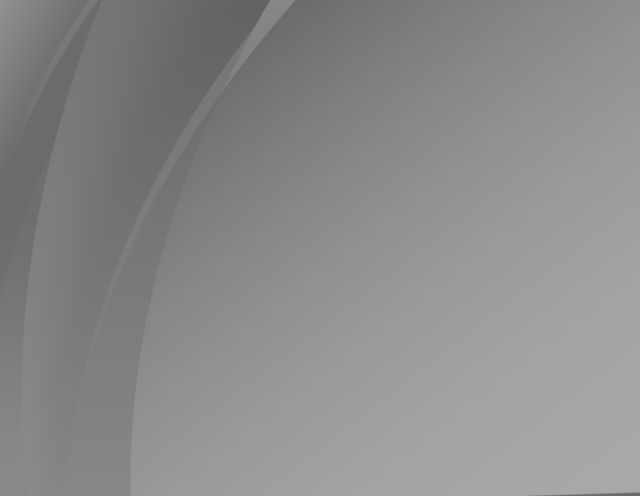
Reproduce this background procedurally as a Shadertoy shader.

```glsl
// Grey abstract background: sweeping curved sheets on the left, a diagonal glow on the right.

// Horizontal place of a curved edge at depth v, as a cubic in v.
float edgeAt(float v, vec4 k) {
    return k.x + v * (k.y + v * (k.z + v * k.w));
}

// Smooth coverage of the area to the right of an edge.
float rightOf(float x, float edge, float soft) {
    return smoothstep(-soft, soft, x - edge);
}

// Broad sheet: brightens diagonally toward the lower right.
float fieldTone(vec2 p) {
    float t = p.x + p.y - 0.5;
    return 0.43 + 0.30 * t - 0.098 * t * t;
}

// Left sheet: light at its left edge, shaded beneath the ribbon.
float panelTone(float v, float across) {
    float lit = 0.455 + 0.09 * v;
    float shaded = 0.385 + 0.14 * v;
    return mix(lit, shaded, smoothstep(0.0, 0.85, across));
}

void mainImage(out vec4 fragColor, in vec2 fragCoord) {
    vec2 p = fragCoord / iResolution.xy;
    p.y = 1.0 - p.y; // depth runs downward from the top
    float v = p.y;
    float soft = 0.9 / iResolution.x;

    // Curved edges, from left to right
    float outerEdge = edgeAt(min(v, 0.55), vec4(0.138, -0.527, 0.443, 0.0));
    float creaseEdge = edgeAt(v, vec4(0.223, -0.570, 0.335, 0.0));
    float panelEdge = edgeAt(v, vec4(0.159, -0.3125, 0.195, 0.0));
    float foldEdge = edgeAt(v, vec4(0.462, -0.686, 0.359, -0.035));
    float ribbonEdge = foldEdge - 0.031 * pow(max(1.0 - v, 0.0), 1.6);
    float fieldEdge = edgeAt(v, vec4(0.422, -0.447, 0.229, 0.0));

    // Far left corner and its narrow strip
    float tone = 0.57 - p.x - 0.4 * v;
    float strip = 0.42 + 0.10 * smoothstep(0.4, 1.0, v);
    strip += 0.015 * rightOf(p.x, creaseEdge, soft);
    float glintWidth = 0.014 * max(1.0 - 2.5 * v, 0.0) + 0.002;
    float glint = 1.0 - rightOf(p.x, outerEdge + glintWidth, soft);
    strip += 0.05 * glint * (1.0 - smoothstep(0.1, 0.4, v));
    tone = mix(tone, strip, rightOf(p.x, outerEdge, soft));

    // Left sheet, ribbon and the fold beside it
    float across = (p.x - panelEdge) / (ribbonEdge - panelEdge);
    tone = mix(tone, panelTone(v, across), rightOf(p.x, panelEdge, soft));
    tone = mix(tone, 0.46 + 0.06 * v, rightOf(p.x, ribbonEdge, soft));
    tone = mix(tone, 0.405 + 0.125 * v, rightOf(p.x, foldEdge, soft));

    // Broad sheet, with the bright wedge where it crosses the ribbon
    float wedge = 0.525 - 0.12 * v;
    float field = mix(wedge, fieldTone(p), rightOf(p.x, foldEdge, soft));
    tone = mix(tone, field, rightOf(p.x, fieldEdge, soft));

    // Thin dark sliver along the lower right border
    float sliverTop = 1.0 - 0.007 * (p.x - 0.82) / 0.18;
    float sliver = smoothstep(-1.0, 1.0, (v - sliverTop) * iResolution.y);
    tone = mix(tone, 0.42, sliver * step(0.82, p.x));

    fragColor = vec4(vec3(tone), 1.0);
}
```
